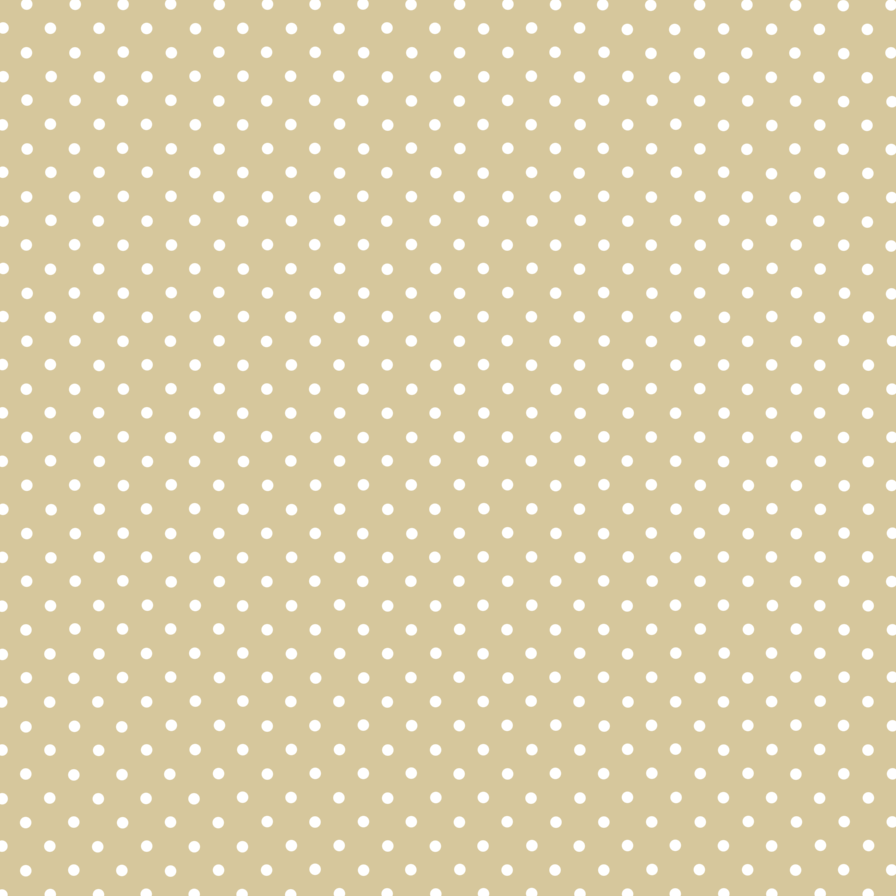
Write a three.js fragment shader that draws this pattern.

```glsl
varying vec2 vUv;

vec2 hash22(vec2 p) {
  vec3 q = fract(p.xyx * vec3(0.1031, 0.1030, 0.0973));
  q += dot(q, q.yzx + 33.33);
  return fract((q.xx + q.yz) * q.zy);
}

void main() {
  // Staggered rows form a square lattice turned by 45 degrees
  float halfPitch = 0.02683;
  vec2 fromFirstDot = vUv - vec2(0.0298, 0.9951);
  vec2 lattice = fromFirstDot / halfPitch;
  vec2 id = floor(0.5 * vec2(lattice.x + lattice.y, lattice.x - lattice.y) + 0.5);
  vec2 center = vec2(id.x + id.y, id.x - id.y) * halfPitch;

  // Slight placement wobble, plus a small slip in two opposite corners
  center += (hash22(id + 60.0) - 0.5) * 0.0012;
  center -= step(12.0, abs(id.x + 0.5)) * vec2(0.0007, 0.0009);

  // White dots on sand
  float edge = length(fromFirstDot - center) - 0.0064;
  float dotMask = 1.0 - smoothstep(-0.001, 0.001, edge);
  vec3 color = mix(vec3(0.84, 0.78, 0.61), vec3(1.0), dotMask);
  gl_FragColor = vec4(color, 1.0);
}
```
